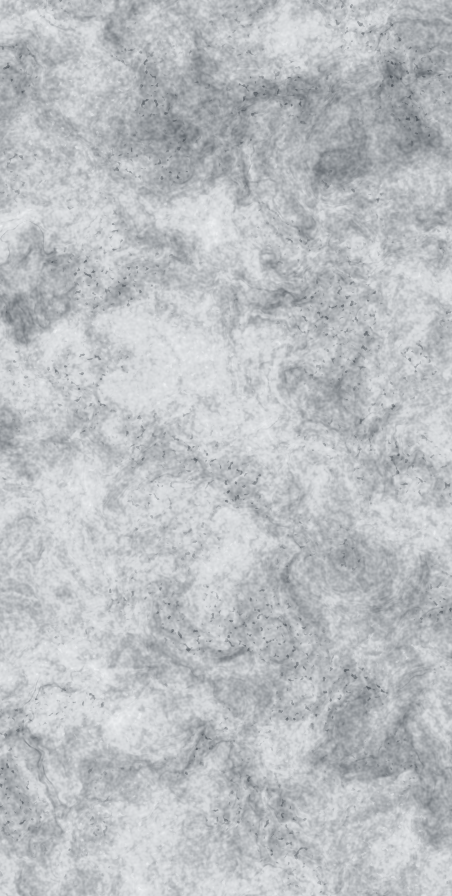
Give the GLSL for this texture, as a Shadertoy shader.

```glsl
// Weathered pale grey stone: cloudy bands, curled mineral veins, pits and fine grain.

const vec3 DARK_STONE  = vec3(0.48, 0.50, 0.52);
const vec3 LIGHT_STONE = vec3(0.84, 0.85, 0.86);
const float BASE_TONE    = 0.80;  // 0 = dark stone, 1 = light stone
const float SLAB_DEPTH   = 1.30;
const float CLOUD_SCALE  = 7.5;   // cells per canvas height
const float CLOUD_DEPTH  = 0.46;
const float MOTTLE_SCALE = 30.0;
const float MOTTLE_DEPTH = 0.36;
const float CREASE_SCALE = 15.0;
const float CREASE_DEPTH = 0.20;
const float GRAIN_SCALE  = 140.0;
const float GRAIN_DEPTH  = 0.29;
const float VEIN_SCALE   = 6.0;
const float VEIN_RINGS   = 3.0;
const float VEIN_DEPTH   = 0.22;
const float PIT_SCALE    = 150.0;
const float PIT_DEPTH    = 0.60;
const float FLECK_DEPTH  = 0.25;
const mat2 TURN = mat2(0.8, 0.6, -0.6, 0.8);

float hash(vec2 cell) {
    vec3 h = fract(cell.xyx * vec3(0.1031, 0.1030, 0.0973));
    h += dot(h, h.yzx + 33.33);
    return fract((h.x + h.y) * h.z);
}

// Slope of a random unit gradient at one lattice corner
float corner(vec2 cell, vec2 offset) {
    float angle = 6.2832 * hash(cell);
    return dot(vec2(cos(angle), sin(angle)), offset);
}

float gradientNoise(vec2 p) {
    vec2 i = floor(p), f = p - i;
    vec2 u = f * f * f * (f * (f * 6.0 - 15.0) + 10.0);
    vec2 e = vec2(1.0, 0.0);
    return mix(mix(corner(i, f), corner(i + e.xy, f - e.xy), u.x),
               mix(corner(i + e.yx, f - e.yx), corner(i + e.xx, f - e.xx), u.x), u.y);
}

// Octaves are turned so that no lattice direction shows
float fbm(vec2 p, int octaves, float gain) {
    float sum = 0.0, amplitude = 1.0;
    for (int i = 0; i < octaves; i++) {
        p = TURN * p + 17.3;
        sum += amplitude * gradientNoise(p);
        p *= 1.95;
        amplitude *= gain;
    }
    return sum;
}

float softSpot(vec2 p, vec2 centre, vec2 size) {
    vec2 d = (p - centre) / size;
    return exp(-dot(d, d));
}

// Broad shading of the slab
float slabShade(vec2 p) {
    return -0.32 * softSpot(p, vec2(0.25, 0.87), vec2(0.38, 0.05))
           -0.20 * softSpot(p, vec2(0.50, 0.95), vec2(0.10, 0.07))
           +0.16 * softSpot(p, vec2(0.15, 0.735), vec2(0.30, 0.035))
           -0.14 * softSpot(p, vec2(0.10, 0.67), vec2(0.20, 0.03))
           +0.08 * softSpot(p, vec2(0.15, 0.42), vec2(0.25, 0.20))
           -0.18 * softSpot(p, vec2(0.43, 0.30), vec2(0.10, 0.12))
           -0.22 * softSpot(p, vec2(0.48, 0.08), vec2(0.09, 0.05));
}

// Soft curled contour bands, gathered in patches
float veins(vec2 p, vec2 warp) {
    float field = fbm(p * VEIN_SCALE + 0.7 * warp + 31.0, 3, 0.45);
    float ring = abs(fract(field * VEIN_RINGS) - 0.5);
    float line = 1.0 - smoothstep(0.02, 0.22, ring);
    float patches = smoothstep(-0.05, 0.35, gradientNoise(p * 5.0 + 8.0) + 0.4 * warp.x);
    return line * patches;
}

void mainImage(out vec4 fragColor, in vec2 fragCoord) {
    vec2 p = fragCoord / iResolution.y;

    // Domain warp gives the curled, eroded shapes
    vec2 warp = vec2(fbm(p * 7.0 + 3.0, 5, 0.55), fbm(p * 7.0 + 57.0, 5, 0.55));
    vec2 q = p + 0.05 * warp;

    float clouds = fbm(q * vec2(0.85, 1.15) * CLOUD_SCALE + 11.0, 5, 0.55);
    float mottle = fbm(q * MOTTLE_SCALE + 71.0, 4, 0.72);
    float crease = 1.0 - smoothstep(0.0, 0.16, abs(fbm(q * CREASE_SCALE + 43.0, 4, 0.55)));
    crease *= smoothstep(0.25, -0.35, clouds);
    float grain = fbm(p * GRAIN_SCALE, 2, 0.85);

    // Pits cluster in the darker clouds, flecks in the lighter ones
    float speck = fbm(p * PIT_SCALE + 23.0, 2, 0.6);
    float cluster = smoothstep(-0.15, 0.5, fbm(q * 10.0 + 90.0, 4, 0.65) - 0.5 * clouds);
    float pits = smoothstep(0.24, 0.62, speck) * cluster;
    float flecks = smoothstep(0.30, 0.65, -speck) * smoothstep(-0.2, 0.4, clouds);

    float tone = BASE_TONE + SLAB_DEPTH * slabShade(p + 0.08 * warp)
               + CLOUD_DEPTH * clouds
               + MOTTLE_DEPTH * mottle
               + GRAIN_DEPTH * grain
               - CREASE_DEPTH * crease
               - VEIN_DEPTH * veins(p, warp)
               - PIT_DEPTH * pits
               + FLECK_DEPTH * flecks;

    // Compress the highlights so pale areas stay chalky
    tone -= 0.55 * max(tone - 0.97, 0.0);
    tone = max(tone, -0.5);
    fragColor = vec4(clamp(mix(DARK_STONE, LIGHT_STONE, tone), 0.0, 1.0), 1.0);
}
```
